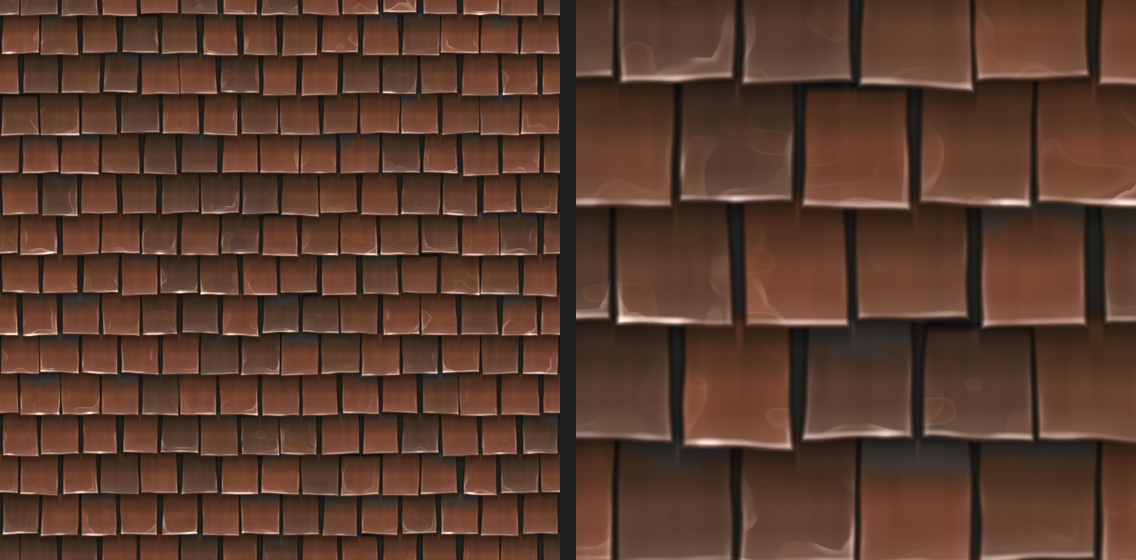
Left: the whole. Right: its middle third, enlarged.
This texture is drawn by a three.js fragment shader. Its source:

```glsl
// Overlapping rows of worn, glazed red-brown clay roof tiles with pale chipped rims.
#define COUNT 14.0        // tiles across and rows down
#define ROW_START 0.638   // height of the first full row, in rows
#define GAP 0.040         // mean inset of each tile side
#define JITTER 0.09       // unevenness of the bottom edges
#define SLANT 0.09        // lean of the sides and bottoms
#define SOFT 0.024        // edge smoothing, in tiles
#define RIM 0.034         // width of the pale rim
#define SHADOW 0.24       // reach of the shadow below a row
#define WEAR 0.85         // strength of the chips and scuffs

varying vec2 vUv;

const vec3 RED_CLAY = vec3(0.455, 0.265, 0.19);
const vec3 BROWN_CLAY = vec3(0.395, 0.25, 0.18);
const vec3 DULL_CLAY = vec3(0.345, 0.235, 0.19);
const vec3 OCHRE = vec3(0.42, 0.25, 0.14);
const vec3 GLAZE = vec3(0.86, 0.75, 0.70);
const vec3 SLATE = vec3(0.20, 0.225, 0.22);
const vec3 BACKING = vec3(0.20, 0.175, 0.15);

float hash(vec2 p) {
  return fract(sin(dot(p, vec2(127.1, 311.7))) * 43758.5453);
}

float noise(vec2 p) {
  vec2 i = floor(p), f = fract(p);
  f = f * f * (3.0 - 2.0 * f);
  return mix(mix(hash(i), hash(i + vec2(1.0, 0.0)), f.x),
             mix(hash(i + vec2(0.0, 1.0)), hash(i + vec2(1.0, 1.0)), f.x), f.y);
}

// 1 at zero distance, falling to 0 at the given width
float fade(float width, float d) {
  return 1.0 - smoothstep(0.0, width, d);
}

// Crisp on the outer side of a contour, trailing off on the inner side
float ridge(float d, float tail) {
  return smoothstep(-0.02, 0.008, d) * fade(tail, d);
}

// Clay, streaks, chips and glazed rim; q is the position inside the tile
vec3 tileColor(vec2 q, vec2 id, float side, float base) {
  vec2 seed = id * 17.0 + 5.0;
  float kind = hash(id + 40.3);
  float worn = hash(id + 61.7);
  float low = 1.0 - smoothstep(0.05, 0.9, q.y);
  float edge = min(side, base);

  // Clay tone, darker and browner toward the covered top
  vec3 clay = mix(DULL_CLAY, BROWN_CLAY, smoothstep(0.1, 0.4, kind));
  clay = mix(clay, RED_CLAY, smoothstep(0.3, 0.65, kind));
  float streak = noise(vec2(q.x * 11.0, q.y * 0.6) + seed);
  float blotch = noise(q * 2.6 + seed + 7.0);
  clay *= mix(vec3(0.72, 0.74, 0.68), vec3(1.03), smoothstep(0.0, 0.6, low));
  clay *= 0.90 + 0.18 * mix(blotch, streak, 0.85 - 0.6 * low);

  // Cool stain near the top of some tiles
  float stain = smoothstep(0.7, 1.0, q.y + 0.35 * (blotch - 0.5));
  clay = mix(clay, SLATE, 0.7 * stain * step(0.72, hash(id + 83.1)));

  // Chipped outlines that curl inward from the edges, bright only in places
  float patchy = noise(q * 4.0 + seed + 13.0);
  float wear = WEAR * low * smoothstep(0.1, 0.8, worn);
  float chip = 0.52 * noise(q * vec2(2.8, 2.4) + seed + 3.0) - 0.21 - edge;
  clay *= 1.0 + wear * 0.12 * smoothstep(0.0, 0.04, chip);
  clay = mix(clay, GLAZE, wear * 0.55 * smoothstep(0.3, 0.8, patchy) * ridge(chip, 0.10));
  float scuff = noise(q * vec2(3.0, 4.0) + seed + 29.0) - 0.68;
  clay = mix(clay, OCHRE, wear * 0.5 * smoothstep(0.0, 0.04, scuff));
  clay = mix(clay, GLAZE, wear * 0.20 * (1.0 - patchy) * ridge(scuff, 0.12));

  // Soft sheen and a thin broken rim, strongest along the bottom
  float shine = (0.35 + 0.65 * worn) * (0.25 + 0.95 * smoothstep(0.15, 0.85, patchy));
  float rimWidth = RIM * (0.8 + 0.8 * patchy);
  float broken = smoothstep(0.3, 0.75, noise(q * 3.0 + seed + 47.0));
  clay = mix(clay, GLAZE, 0.15 * fade(0.34, base));
  clay = mix(clay, GLAZE, 0.14 * low * (0.4 + 0.6 * broken) * fade(0.13, side));
  clay = mix(clay, GLAZE, 0.55 * shine * low * broken * fade(RIM, abs(side - 0.035)));
  clay = mix(clay, GLAZE, min(0.9 * shine * fade(rimWidth, abs(base - 0.038)), 0.9));
  clay += 0.32 * worn * low * fade(0.12, base) * smoothstep(0.7, 0.9, patchy);

  // Dark outer lip, and shade where the row above hides the tile
  clay *= 0.65 + 0.35 * smoothstep(0.0, 0.035, edge);
  return clay * (1.0 - 0.4 * smoothstep(0.96, 1.08, q.y));
}

// Lays one uneven tile and its shadow over the colour below
void layTile(vec2 p, vec2 cell, float shift, inout vec3 color) {
  vec2 id = mod(cell, COUNT);
  vec2 q = p - cell - vec2(shift + 0.5, 0.0);
  float wobble = 0.025 * (noise(q * 3.0 + id * 9.0) - 0.5);
  float left = -0.5 + GAP * 2.0 * hash(id + 1.1) + SLANT * (hash(id + 2.3) - 0.5) * q.y;
  float right = 0.5 - GAP * 2.0 * hash(id + 3.7) + SLANT * (hash(id + 4.9) - 0.5) * q.y;
  float bottom = JITTER * (hash(id + 5.3) - 0.5) + SLANT * (hash(id + 6.1) - 0.5) * q.x;
  float top = 1.12 - 0.16 * step(0.95, hash(id + 7.9));

  float side = min(q.x - left, right - q.x) + wobble;
  float base = q.y - bottom + wobble;
  float reach = length(max(vec2(-side * 5.0, -base), 0.0));
  color *= 1.0 - 0.37 * fade(SHADOW, reach);
  float cover = smoothstep(-SOFT, SOFT, min(side, base));
  cover *= 1.0 - smoothstep(-0.06, 0.04, q.y - top);
  color = mix(color, tileColor(q, id, side, base), cover);
}

void main() {
  vec2 p = vUv * COUNT - vec2(0.0, ROW_START);
  vec3 color = mix(BACKING, SLATE, 0.8 * noise(vUv * COUNT * 1.5));

  // Lower rows first, so that each row overlaps the one beneath it
  for (int r = -1; r <= 1; r++) {
    float row = floor(p.y) + float(r);
    float shift = 0.5 * mod(row, 2.0);
    for (int c = -1; c <= 1; c++) {
      layTile(p, vec2(floor(p.x - shift) + float(c), row), shift, color);
    }
  }
  gl_FragColor = vec4(color, 1.0);
}
```
